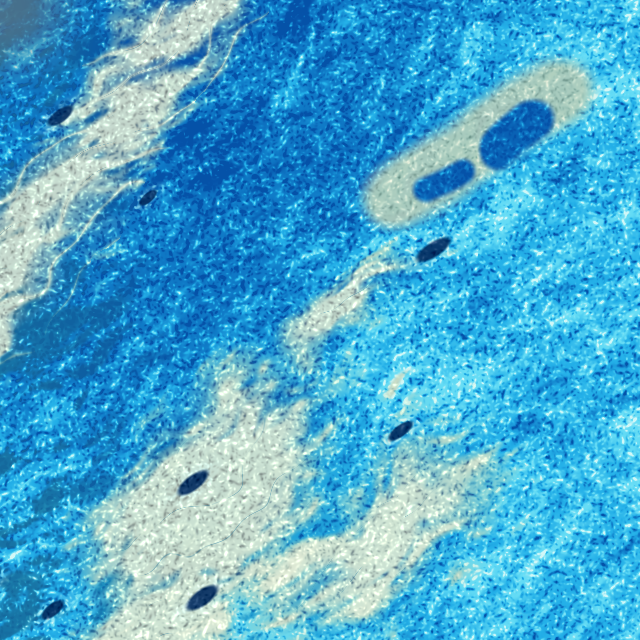
Reproduce this texture procedurally as a Shadertoy shader.

```glsl
// Stained tissue section: blue ground with slanting fibres, cream islands and dark nuclei.
// Broad zones come from distance functions bent by layered sines; the grain is
// a cellular sum of randomly turned soft dashes, used at several scales.
#define FIBRE_ANGLE 0.66
#define GRAIN_SCALE 84.0
#define GRAIN_AMOUNT 0.62
#define MOTTLE_AMOUNT 0.30
#define WARP_AMOUNT 0.022
#define NUCLEUS_GRID 5.5
#define NUCLEUS_CHANCE 0.36

const vec3 DEEP  = vec3(0.02, 0.32, 0.66);
const vec3 BLUE  = vec3(0.06, 0.48, 0.78);
const vec3 AZURE = vec3(0.14, 0.69, 0.91);
const vec3 CYAN  = vec3(0.39, 0.86, 0.96);
const vec3 PALE  = vec3(0.82, 0.97, 0.97);
const vec3 CREAM = vec3(0.87, 0.90, 0.81);
const vec3 BEIGE = vec3(0.66, 0.75, 0.65);
const vec3 TEAL  = vec3(0.10, 0.44, 0.60);
const vec3 INK   = vec3(0.02, 0.18, 0.38);

vec3 hash3(vec2 p) {
    vec3 q = fract(p.xyx * vec3(0.1031, 0.1030, 0.0973));
    q += dot(q, q.yxz + 33.33);
    return fract((q.xxy + q.yzz) * q.zyx);
}

vec2 turn(vec2 p, float a) {
    float c = cos(a), s = sin(a);
    return vec2(c * p.x + s * p.y, c * p.y - s * p.x);
}

// Signed cellular noise: one light or dark dash per cell
float dashes(vec2 p, float spread, float stretch) {
    vec2 cell = floor(p), f = p - cell;
    float sum = 0.0;
    for (int j = -1; j <= 1; j++)
    for (int i = -1; i <= 1; i++) {
        vec2 g = vec2(i, j);
        vec3 h = hash3(cell + g + 57.0);
        vec2 d = turn(f - g - 0.15 - 0.7 * h.xy, (fract(h.x * 37.0 + h.y) - 0.5) * spread);
        d.y *= stretch;
        sum += (2.0 * h.z - 1.0) * exp(-6.0 * dot(d, d));
    }
    return sum;
}

vec2 sineWarp(vec2 p) {
    vec2 w = vec2(0.0);
    float amp = 1.0;
    for (int i = 0; i < 5; i++) {
        p = turn(p, 1.1) * 1.7 + 0.8;
        w += amp * sin(p.yx * 6.0 + w);
        amp *= 0.62;
    }
    return w;
}

float segment(vec2 p, vec2 a, vec2 b) {
    vec2 ab = b - a;
    return length(p - a - ab * clamp(dot(p - a, ab) / dot(ab, ab), 0.0, 1.0));
}

// Soft slanting ellipse, 1 at its centre and 0 at its rim
float island(vec2 p, vec2 centre, vec2 radius) {
    return 1.0 - length(turn(p - centre, FIBRE_ANGLE) / radius);
}

vec3 blueRamp(float t) {
    vec3 c = mix(DEEP, BLUE, smoothstep(-0.05, 0.25, t));
    c = mix(c, AZURE, smoothstep(0.22, 0.52, t));
    c = mix(c, CYAN, smoothstep(0.50, 0.78, t));
    return mix(c, PALE, smoothstep(0.78, 1.12, t));
}

// Scattered nuclei: x is the dark body, y its pale rim
vec2 nuclei(vec2 p) {
    vec2 cell = floor(p * NUCLEUS_GRID), found = vec2(0.0);
    for (int j = -1; j <= 1; j++)
    for (int i = -1; i <= 1; i++) {
        vec2 id = cell + vec2(i, j);
        vec3 h = hash3(id + 11.0);
        vec2 c = (id + 0.2 + 0.6 * h.xy) / NUCLEUS_GRID;
        float present = step(h.z, NUCLEUS_CHANCE) * step(c.x, 0.72);
        vec2 d = turn(p - c, FIBRE_ANGLE) / (vec2(0.028, 0.011) * (0.6 + 0.6 * h.x));
        float r = length(d);
        found = max(found, present * vec2(smoothstep(1.15, 0.75, r), smoothstep(2.2, 1.1, r)));
    }
    return found;
}

void mainImage(out vec4 fragColor, in vec2 fragCoord) {
    vec2 p = fragCoord / iResolution.xy;
    vec2 warp = sineWarp(p);
    vec2 w = p + WARP_AMOUNT * warp;
    vec2 q = turn(w, FIBRE_ANGLE);

    // Grain and mottling along the fibres
    vec2 grainPos = turn(p, FIBRE_ANGLE) * GRAIN_SCALE;
    float grain = dashes(grainPos, 2.4, 2.2) + 0.7 * dashes(grainPos * 1.9 + 9.0, 3.0, 1.6);
    float mottle = dashes(q * vec2(9.0, 18.0), 0.8, 1.4) + 0.8 * dashes(q * vec2(20.0, 42.0), 0.9, 1.5);
    float strands = pow(1.0 - abs(sin(q.y * 62.0 + 2.0 * warp.x)), 4.0);

    // Dark blue upper left passing to bright cyan lower right
    float side = dot(w - vec2(0.55, 0.65), vec2(0.85, -0.53));
    float low = smoothstep(0.50, 0.15, w.y) * smoothstep(0.7, 0.2, w.x);
    float tone = mix(0.20, 0.60, smoothstep(-0.16, 0.22, side)) + 0.20 * low;
    float fibrous = max(smoothstep(0.30, 0.0, w.x), 0.7 * low);
    tone += GRAIN_AMOUNT * grain + MOTTLE_AMOUNT * mottle + 0.28 * fibrous * strands;
    vec3 col = blueRamp(tone);
    float shade = smoothstep(0.0, 0.45, -mottle - 0.4 * grain + 0.1);
    col = mix(col, TEAL, 0.75 * fibrous * shade);

    // Cream islands and the pale band at the upper left
    float cream = island(w, vec2(0.33, 0.21), vec2(0.30, 0.17));
    cream = max(cream, island(w, vec2(0.24, 0.02), vec2(0.22, 0.12)));
    cream = max(cream, 0.8 * island(w, vec2(0.56, 0.50), vec2(0.17, 0.055)));
    cream = max(cream, 0.7 * island(w, vec2(0.59, 0.16), vec2(0.24, 0.12)));
    float band = 1.0 - segment(w, vec2(0.0, 0.50), vec2(0.31, 1.02)) / 0.085;
    cream = max(cream, 0.55 * band + 0.25 * strands * step(0.0, band));
    float mask = smoothstep(0.0, 0.48, cream + 0.35 * mottle + 0.10 * grain);
    vec3 ground = mix(BEIGE, CREAM, smoothstep(0.12, 0.5, cream + 0.3 * mottle));
    col = mix(col, ground * (1.0 + 0.32 * grain), 0.88 * mask);
    col = mix(col, TEAL, 0.35 * smoothstep(0.75, 1.0, strands) * mask * shade);
    col = mix(col, vec3(0.36, 0.45, 0.52), 0.7 * smoothstep(0.16, 0.03, length(p - vec2(0.0, 1.0))));

    // Long beige hollow holding two blue bodies
    vec2 h = p + 0.006 * warp;
    float hollow = segment(h, vec2(0.62, 0.70), vec2(0.87, 0.85));
    col = mix(col, mix(BEIGE, CREAM, 0.4 + grain), 0.85 * smoothstep(0.068, 0.035, hollow));
    float bodies = min(segment(h, vec2(0.79, 0.77), vec2(0.84, 0.81)) - 0.030,
                       segment(h, vec2(0.67, 0.71), vec2(0.73, 0.74)) - 0.018);
    col = mix(col, blueRamp(0.08 + 0.5 * grain), smoothstep(0.007, -0.005, bodies));

    // Small dark nuclei with pale rims
    vec2 n = nuclei(p + 0.003 * warp);
    col = mix(col, PALE, 0.45 * n.y * (1.0 - n.x) * smoothstep(-0.2, 0.3, grain));
    col = mix(col, INK + 0.12 * grain, 0.93 * n.x);

    fragColor = vec4(clamp(col, 0.0, 1.0), 1.0);
}
```
